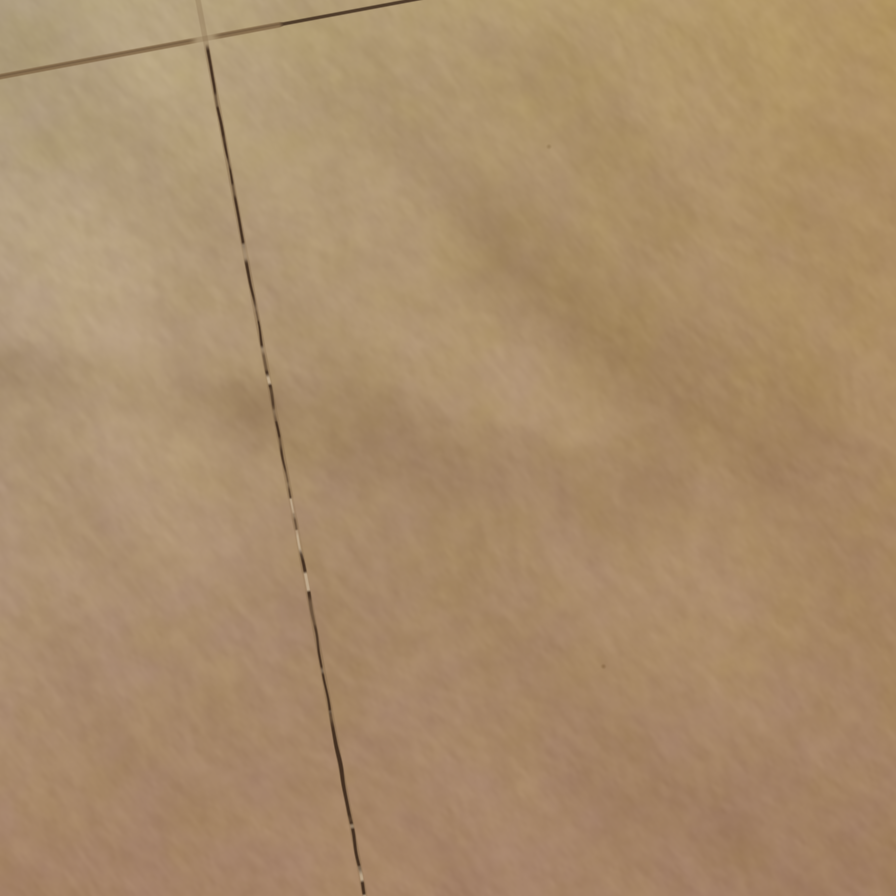
Write a WebGL 2 fragment shader that draws this texture.

```glsl
#version 300 es
precision highp float;
uniform vec2 u_resolution;
out vec4 outColor;

// Tile layout, in canvas units
const vec2 CROSSING = vec2(0.229, 0.957);
const float TILT = 0.184;
const float PITCH = 2.3;
const float GROUT_HALF = 0.0030;
const float CRACK_HALF = 0.0016;
// Stone and grout colours
const vec3 TOP_LEFT = vec3(0.695, 0.630, 0.508);
const vec3 TOP_RIGHT = vec3(0.690, 0.575, 0.390);
const vec3 BOTTOM_LEFT = vec3(0.660, 0.528, 0.418);
const vec3 BOTTOM_RIGHT = vec3(0.617, 0.484, 0.374);
const vec3 GROUT = vec3(0.50, 0.40, 0.28);
const vec3 CRACK = vec3(0.23, 0.16, 0.11);
const vec3 CHIP = vec3(0.76, 0.68, 0.57);
// Surface variation
const float CLOUD_AMOUNT = 0.092;
const float GRAIN_AMOUNT = 0.026;
const float FINE_AMOUNT = 0.014;
const float TILE_AMOUNT = 0.012;
const float SPECK_CELLS = 14.0;

float hash(vec2 p) {
    return fract(sin(dot(p, vec2(127.1, 311.7))) * 43758.5453);
}

float noise(vec2 p) {
    vec2 i = floor(p), f = fract(p);
    f = f * f * (3.0 - 2.0 * f);
    return mix(mix(hash(i), hash(i + vec2(1, 0)), f.x),
               mix(hash(i + vec2(0, 1)), hash(i + vec2(1, 1)), f.x), f.y);
}

float fbm(vec2 p) {
    float sum = 0.0, amp = 0.5;
    for (int i = 0; i < 5; i++) {
        sum += amp * noise(p);
        p = mat2(0.8, 0.6, -0.6, 0.8) * p * 2.03 + 7.3;
        amp *= 0.5;
    }
    return sum;
}

vec2 rotate(vec2 p, float angle) {
    float c = cos(angle), s = sin(angle);
    return vec2(c * p.x + s * p.y, c * p.y - s * p.x);
}

// Soft smudge along a segment
float smudge(vec2 p, vec2 a, vec2 b, float radius) {
    vec2 ab = b - a;
    float t = clamp(dot(p - a, ab) / dot(ab, ab), 0.0, 1.0);
    float d = length(p - a - ab * t) / radius;
    return exp(-d * d * d);
}

float lineMask(float d, float halfWidth, float soft) {
    return 1.0 - smoothstep(halfWidth - soft, halfWidth + soft, abs(d));
}

vec3 stone(vec2 uv, vec2 tile) {
    vec3 col = mix(mix(BOTTOM_LEFT, BOTTOM_RIGHT, uv.x), mix(TOP_LEFT, TOP_RIGHT, uv.x), uv.y);
    // Clouds stretched along the falling diagonal
    vec2 p = uv + 0.07 * (vec2(fbm(uv * 6.0), fbm(uv * 6.0 + 19.0)) - 0.48);
    vec2 flow = rotate(p, -0.85);
    float tone = CLOUD_AMOUNT * (fbm(flow * vec2(3.0, 8.0) + 4.0) - 0.48);
    // Broad dark and pale veins
    tone -= 0.034 * smudge(p, vec2(-0.05, 0.60), vec2(0.30, 0.54), 0.032);
    tone -= 0.034 * smudge(p, vec2(0.30, 0.53), vec2(0.72, 0.43), 0.050);
    tone -= 0.038 * smudge(p, vec2(0.56, 0.70), vec2(0.84, 0.52), 0.085);
    tone -= 0.026 * smudge(p, vec2(0.62, 0.92), vec2(0.72, 0.76), 0.060);
    tone += 0.024 * smudge(p, vec2(0.40, 0.80), vec2(0.65, 0.52), 0.035);
    tone += 0.020 * smudge(p, vec2(0.08, 0.76), vec2(0.22, 0.40), 0.060);
    // Fine streaks, warm mottling and a slight shift per tile
    tone += GRAIN_AMOUNT * (noise(flow * vec2(45.0, 110.0)) + fbm(uv * 70.0) - 0.98);
    tone += FINE_AMOUNT * (noise(rotate(uv, -0.9) * vec2(110.0, 230.0)) - 0.5);
    tone += TILE_AMOUNT * (hash(tile + 3.0) - 0.5);
    float hue = fbm(uv * 24.0 + 31.0) - 0.48;
    col += tone * vec3(1.0, 1.05, 1.0) + hue * vec3(0.005, 0.015, -0.050);
    // Sparse specks
    vec2 cell = floor(uv * SPECK_CELLS);
    vec2 center = 0.2 + 0.6 * vec2(hash(cell + 5.0), hash(cell + 9.0));
    float speck = length(fract(uv * SPECK_CELLS) - center) / SPECK_CELLS;
    return col - 0.08 * step(0.96, hash(cell + 17.0)) * lineMask(speck, 0.002, 0.002);
}

void main() {
    vec2 uv = gl_FragCoord.xy / u_resolution;
    float soft = max(1.0 / min(u_resolution.x, u_resolution.y), 0.0012);
    vec2 grid = rotate(uv - CROSSING, TILT);
    vec2 q = grid - PITCH * round(grid / PITCH);
    vec3 col = stone(uv, floor(grid / PITCH));

    // Upright joint: broken dark crack with pale chips, faint above the crossing
    float wobble = 0.0016 * (noise(vec2(grid.y * 40.0, 2.0)) - 0.5);
    float below = 1.0 - smoothstep(-0.015, -0.005, q.y);
    float wear = noise(vec2(grid.y * 85.0, 8.0));
    float worn = exp(-pow((q.y + 0.56) / 0.065, 4.0));
    float thick = exp(-pow((q.y + 0.82) / 0.055, 4.0));
    float chip = smoothstep(0.60, 0.95, wear + 0.40 * worn - 0.5 * thick) * smoothstep(0.12, 0.25, -q.y);
    float crackHalf = CRACK_HALF * (0.60 + 0.5 * noise(vec2(grid.y * 28.0, 5.0)) + 0.5 * thick);
    float dash = smoothstep(0.20, 0.55, noise(vec2(grid.y * 70.0, 13.0)) + 0.5 * thick);
    float depth = mix(0.45, 0.92, dash);
    col = mix(col, GROUT, lineMask(q.x, GROUT_HALF, soft) * mix(0.30, 0.45, below) * (1.0 - 0.6 * chip));
    col = mix(col, mix(CRACK, CHIP, chip), lineMask(q.x + wobble, crackHalf, soft) * below * depth);

    // Level joint: broad brown grout turning to a thin dark crack
    float opened = smoothstep(0.083, 0.090, q.x);
    float away = smoothstep(0.006, 0.020, abs(q.x));
    float levelMask = lineMask(q.y, mix(GROUT_HALF, 1.15 * CRACK_HALF, opened), soft);
    float groove = lineMask(q.y + wobble, 0.6 * CRACK_HALF, soft) * 0.35 * wear * (1.0 - opened);
    col = mix(col, mix(GROUT, CRACK, opened), levelMask * mix(0.30, 0.85, away));
    col = mix(col, CRACK, groove * away);
    outColor = vec4(clamp(col, 0.0, 1.0), 1.0);
}
```
